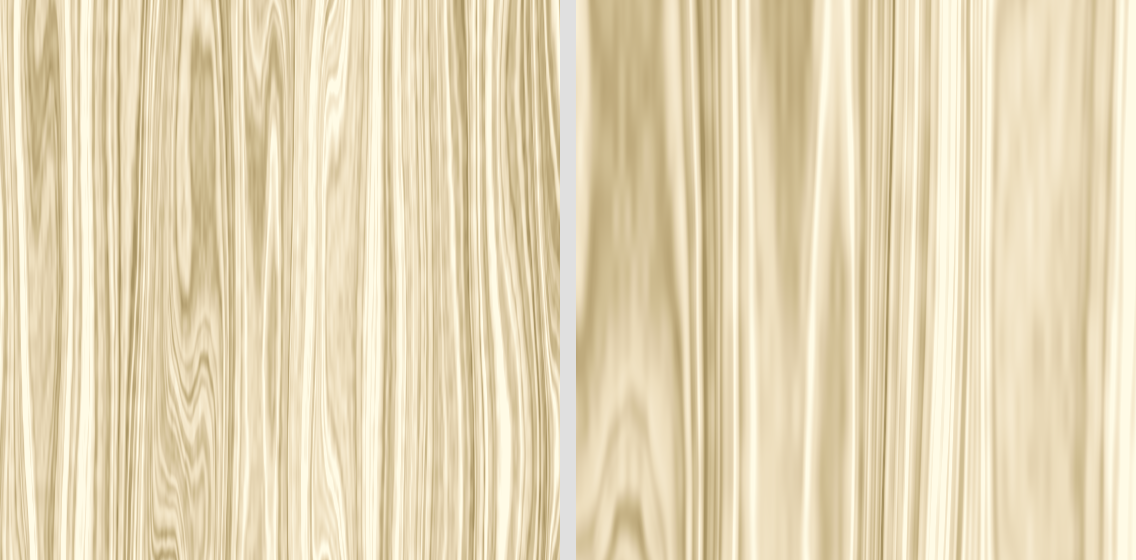
Left, the full canvas; right, a detail of the centre.
This texture is drawn by a WebGL 2 fragment shader. Its source:

```glsl
#version 300 es
precision highp float;

uniform vec2 u_resolution;
out vec4 fragColor;

float hash(vec2 cell) {
    uvec2 q = uvec2(ivec2(cell)) * uvec2(1597u, 3813u);
    uint n = (q.x ^ (q.y << 7)) * 277803u + q.y;
    n = (n ^ (n >> 15)) * 739397u;
    n = (n ^ (n >> 13)) * 668265u;
    return float((n ^ (n >> 16)) & 65535u) / 65535.0;
}

// Value noise in 0..1
float valueNoise(vec2 p) {
    vec2 i = floor(p), f = fract(p);
    vec2 s = f * f * (3.0 - 2.0 * f);
    float low = mix(hash(i), hash(i + vec2(1, 0)), s.x);
    float high = mix(hash(i + vec2(0, 1)), hash(i + vec2(1, 1)), s.x);
    return mix(low, high, s.y);
}

float slopeAt(vec2 cell, vec2 offset) {
    float angle = 6.28319 * hash(cell);
    return dot(vec2(cos(angle), sin(angle)), offset);
}

// Gradient noise centred on zero
float gradientNoise(vec2 p) {
    vec2 i = floor(p), f = fract(p);
    vec2 s = f * f * f * (f * (f * 6.0 - 15.0) + 10.0);
    float low = mix(slopeAt(i, f), slopeAt(i + vec2(1, 0), f - vec2(1, 0)), s.x);
    float high = mix(slopeAt(i + vec2(0, 1), f - vec2(0, 1)),
                     slopeAt(i + vec2(1, 1), f - vec2(1, 1)), s.x);
    return mix(low, high, s.y);
}

// Growth depth: its contours are straight strips and long closed ovals
float growthDepth(vec2 p) {
    float figure = mix(0.25, 1.0, smoothstep(0.25, 0.7, valueNoise(vec2(p.x * 6.0, 3.0))));
    float depth = 7.0 * p.x;
    depth += 0.80 * figure * gradientNoise(p * vec2(11.0, 1.05) + vec2(17.0, 5.3));
    depth += 0.13 * figure * gradientNoise(p * vec2(27.0, 1.4) + vec2(41.0, 9.7));
    depth += 0.011 * gradientNoise(p * vec2(110.0, 9.0) + 63.0);
    return depth;
}

// Layered growth rings, each layer fading out where it gets too fine
float ringTone(float depth, float footprint) {
    float tone = 0.0;
    float frequency = 7.0;
    vec4 weights = vec4(0.32, 0.42, 0.50, 0.46);
    for (int k = 0; k < 4; k++) {
        float fade = 1.0 - smoothstep(0.6, 1.5, footprint * frequency);
        float layer = valueNoise(vec2(depth * frequency, 20.0 + 7.0 * float(k)));
        tone += weights[k] * fade * (layer - 0.5);
        frequency *= 2.0;
    }
    return tone;
}

float fibreTone(vec2 p) {
    float fine = valueNoise(p * vec2(280.0, 26.0) + 11.0);
    float coarse = valueNoise(p * vec2(130.0, 10.0) + 87.0);
    return 0.17 * (fine - 0.5) + 0.07 * (coarse - 0.5);
}

vec3 woodColour(float tone) {
    vec3 c = mix(vec3(0.66, 0.58, 0.39), vec3(0.75, 0.67, 0.49), smoothstep(0.0, 0.14, tone));
    c = mix(c, vec3(0.82, 0.75, 0.58), clamp((tone - 0.14) / 0.13, 0.0, 1.0));
    c = mix(c, vec3(0.87, 0.80, 0.66), clamp((tone - 0.27) / 0.11, 0.0, 1.0));
    c = mix(c, vec3(0.93, 0.87, 0.74), clamp((tone - 0.38) / 0.13, 0.0, 1.0));
    c = mix(c, vec3(0.96, 0.91, 0.80), clamp((tone - 0.51) / 0.13, 0.0, 1.0));
    return mix(c, vec3(1.0, 0.985, 0.90), clamp((tone - 0.64) / 0.18, 0.0, 1.0));
}

void main() {
    vec2 p = gl_FragCoord.xy / u_resolution.y;
    float depth = growthDepth(p);
    float tone = 0.51 + ringTone(depth, fwidth(depth)) + fibreTone(p);
    fragColor = vec4(woodColour(tone), 1.0);
}
```
